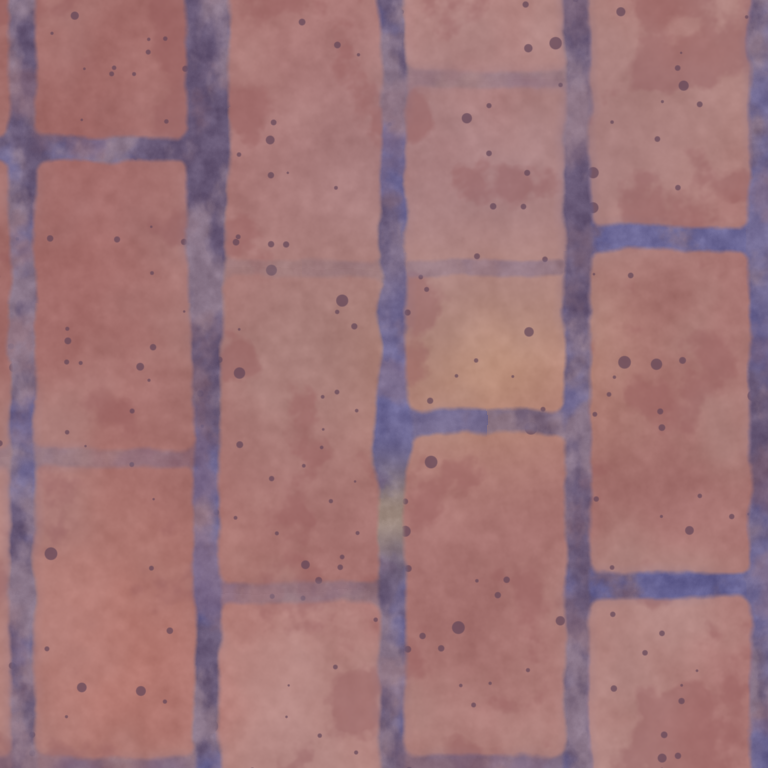
Reproduce this texture procedurally as a Shadertoy shader.

```glsl
// Weathered brick wall: upright bricks in four staggered columns with stained blue-violet mortar.

float hash(vec2 p) {
    return fract(sin(dot(p, vec2(127.1, 311.7))) * 43758.5453);
}

float noise(vec2 p) {
    vec2 i = floor(p), f = fract(p);
    f = f * f * (3.0 - 2.0 * f);
    return mix(mix(hash(i), hash(i + vec2(1, 0)), f.x),
               mix(hash(i + vec2(0, 1)), hash(i + vec2(1, 1)), f.x), f.y);
}

float fbm(vec2 p) {
    float sum = 0.0, amp = 0.5;
    for (int i = 0; i < 5; i++) {
        sum += amp * noise(p);
        p = mat2(1.6, 1.2, -1.2, 1.6) * p + 7.3;
        amp *= 0.5;
    }
    return sum;
}

// Soft round patch of influence
float patchAt(vec2 p, vec2 center, vec2 size) {
    vec2 q = (p - center) / size;
    return exp(-dot(q, q));
}

// Sparse dark pits, one candidate per cell
float pits(vec2 p, float cells) {
    vec2 id = floor(p * cells), f = fract(p * cells);
    vec2 center = 0.3 + 0.4 * vec2(hash(id + 3.1), hash(id + 8.7));
    float radius = mix(0.06, 0.2, hash(id + 5.5));
    float aa = cells / iResolution.y;
    float dot1 = 1.0 - smoothstep(radius - aa, radius + aa, length(f - center));
    return dot1 * step(0.92, hash(id));
}

void mainImage(out vec4 fragColor, in vec2 fragCoord) {
    vec2 uv = fragCoord / iResolution.xy;
    float broad = fbm(uv * 5.0 + 2.0);
    float mid = fbm(uv * 16.0);
    float fine = fbm(uv * 70.0);
    float px = 1.0 / iResolution.y;

    // Ragged brick edges
    vec2 p = uv + 0.014 * (vec2(fbm(uv * 22.0), fbm(uv * 22.0 + 40.0)) - 0.48);

    // Upright joints: wider at the upper left, bulging near the middle
    float col = (p.x - 0.029) / 0.241;
    float jointId = floor(col + 0.5);
    float second = step(abs(jointId - 1.0), 0.1);
    float third = step(abs(jointId - 2.0), 0.1);
    float halfW = 0.017 + 0.011 * second * smoothstep(0.4, 0.8, uv.y)
                + 0.009 * third * exp(-pow((uv.y - 0.43) / 0.05, 2.0));
    float dx = abs(col - jointId) * 0.241 - halfW;

    // Level joints: each column has its own brick length and wear
    int k = int(clamp(floor(col), 0.0, 3.0));
    float brickLen = vec4(0.402, 0.422, 0.447, 0.452)[k];
    float row = (p.y - vec4(0.002, 0.229, 0.003, 0.238)[k]) / brickLen;
    float rowId = floor(row + 0.5);
    vec4 wear = rowId < 0.5 ? vec4(0.6, 0.6, 0.7, 1.0)
              : rowId < 1.5 ? vec4(0.42, 0.3, 0.9, 1.0) : vec4(1.0, 0.9, 0.35, 1.0);
    float strength = wear[k];
    float dy = abs(row - rowId) * brickLen - (0.008 + 0.008 * strength);

    // Faint extra joint crossing the third column
    float extra = k == 2 ? 1.0 - smoothstep(0.007, 0.014, abs(p.y - 0.652)) : 0.0;

    // Rounded brick outline
    float inside = 0.013 - length(max(0.013 - vec2(dx, dy), 0.0));
    float soft = 0.003 + px;
    float upright = 1.0 - smoothstep(-soft, soft, dx);
    float mortarMask = 1.0 - smoothstep(-soft, soft, inside);
    mortarMask *= mix(strength, 1.0, upright);
    mortarMask = max(mortarMask, 0.4 * extra);
    mortarMask *= mix(0.75, 1.0, smoothstep(0.3, 0.5, mid));

    // Brick body: broad colour drifts and a tint for each brick
    vec2 brickId = vec2(floor(col), floor(row));
    vec3 brick = mix(vec3(0.65, 0.45, 0.44), vec3(0.71, 0.53, 0.50), smoothstep(0.3, 0.65, broad));
    brick = mix(brick, vec3(0.63, 0.40, 0.39), 0.75 * patchAt(uv, vec2(0.12, 0.78), vec2(0.16, 0.28)));
    brick = mix(brick, vec3(0.74, 0.49, 0.45), 0.7 * patchAt(uv, vec2(0.15, 0.15), vec2(0.17, 0.22)));
    brick = mix(brick, vec3(0.73, 0.56, 0.46), 0.85 * patchAt(uv, vec2(0.63, 0.54), vec2(0.16, 0.13)));
    brick = mix(brick, vec3(0.65, 0.50, 0.51), 0.7 * patchAt(uv, vec2(0.56, 0.78), vec2(0.24, 0.18)));
    brick = mix(brick, vec3(0.66, 0.52, 0.50), 0.6 * patchAt(uv, vec2(0.40, 0.54), vec2(0.14, 0.16)));
    brick += 0.035 * (hash(brickId) - 0.5) + 0.09 * (mid - 0.48) + 0.07 * (fine - 0.48);

    // Red scuffs, violet edge stains and pits
    float scuff = smoothstep(0.54, 0.66, fbm(uv * 13.0 + 21.0));
    brick = mix(brick, vec3(0.58, 0.36, 0.36), 0.45 * scuff);
    float stain = exp(-max(inside, 0.0) / 0.012) * smoothstep(0.35, 0.7, broad);
    brick = mix(brick, vec3(0.53, 0.44, 0.52), 0.4 * stain);
    brick = mix(brick, vec3(0.38, 0.27, 0.34), 0.7 * max(pits(uv, 24.0), pits(uv + 0.37, 45.0)));

    // Mortar: grey-violet with dark, blue and sandy patches
    float dark = smoothstep(0.38, 0.62, fbm(uv * vec2(20.0, 13.0) + 11.0));
    vec3 mortar = mix(vec3(0.54, 0.46, 0.53), vec3(0.40, 0.34, 0.45), dark);
    float blue = 0.6 * smoothstep(0.5, 0.65, fbm(uv * 9.0 + 31.0));
    blue = max(blue, k == 3 ? 0.75 * (1.0 - upright) * smoothstep(0.3, 0.55, mid) : 0.0);
    blue = max(blue, 0.75 * third * exp(-pow((uv.y - 0.48) / 0.16, 2.0)));
    mortar = mix(mortar, vec3(0.39, 0.39, 0.60), blue);
    float sand = third * exp(-pow((uv.y - 0.33) / 0.06, 2.0)) + 0.6 * (1.0 - strength) * (1.0 - upright);
    mortar = mix(mortar, vec3(0.61, 0.53, 0.49), clamp(sand, 0.0, 1.0) * smoothstep(0.3, 0.55, mid));
    mortar += 0.16 * (fine - 0.48);

    fragColor = vec4(clamp(mix(brick, mortar, mortarMask), 0.0, 1.0), 1.0);
}
```
